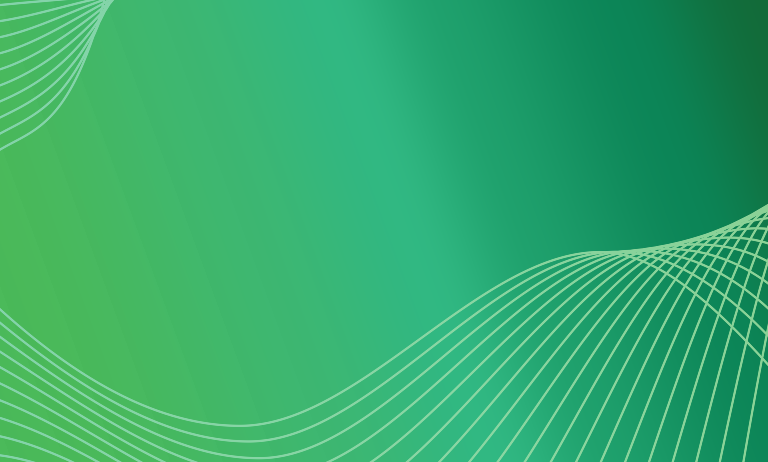
A WebGL 2 fragment shader for this background:

```glsl
#version 300 es
precision highp float;
// Slanted green gradient with two woven bundles of thin pale wave lines.
uniform vec2 u_resolution;
out vec4 outColor;

// Cubic between points a and b with end slopes; returns height and slope at x.
vec2 hermite(float x, vec2 a, float slopeA, vec2 b, float slopeB) {
    float w = b.x - a.x, t = (x - a.x) / w, s = 1.0 - t;
    float y = a.y * s * s * (1.0 + 2.0 * t) + b.y * t * t * (3.0 - 2.0 * t)
            + w * t * s * (slopeA * s - slopeB * t);
    float dy = 6.0 * t * s * (b.y - a.y) / w
             + slopeA * s * (1.0 - 3.0 * t) + slopeB * t * (3.0 * t - 2.0);
    return vec2(y, dy);
}

// Antialiased coverage of a thin line along a curve.
float stroke(float y, vec2 curve, float pixel) {
    float d = abs(y - curve.x) / sqrt(1.0 + curve.y * curve.y);
    return 1.0 - smoothstep(0.0115 - 0.5 * pixel, 0.0115 + 0.5 * pixel, d);
}

// Large wave: valley on the left, crest sliding along a rising envelope.
vec2 largeWave(float x, float i) {
    vec2 start = vec2(0.0, 3.08 + 0.13 * i + 0.0035 * i * i);
    vec2 valley = vec2(2.4 + 0.08 * i + 0.008 * i * i, 4.24 + 0.15 * i + 0.0055 * i * i);
    float shift = 0.12 * i;
    vec2 crest = vec2(6.0 + shift, 2.51 - 0.152 * shift * shift);
    float crestSlope = -0.304 * shift;
    if (x < valley.x) return hermite(x, start, 0.9 - 0.085 * i, valley, 0.0);
    if (x < crest.x) return hermite(x, valley, 0.0, crest, crestSlope);
    return hermite(x, crest, crestSlope, vec2(7.68 + 0.12 * i, 3.63 - 0.16 * i), 1.1);
}

// Diagonal color ramp.
vec3 background(vec2 p) {
    float t = p.x - 0.37 * p.y;
    vec3 c = mix(vec3(0.29, 0.725, 0.35), vec3(0.235, 0.715, 0.45), smoothstep(-1.0, 2.2, t));
    c = mix(c, vec3(0.19, 0.72, 0.51), smoothstep(1.7, 3.3, t));
    c = mix(c, vec3(0.125, 0.635, 0.43), smoothstep(3.25, 4.4, t));
    c = mix(c, vec3(0.045, 0.52, 0.34), smoothstep(4.1, 6.3, t));
    c = mix(c, vec3(0.07, 0.42, 0.225), smoothstep(6.1, 7.6, t));
    // Faint folds in the light half.
    float fold = fract(t * 1.9) - 0.5;
    return c + 0.008 * fold * (1.0 - smoothstep(0.5, 3.0, t));
}

void main() {
    // Canvas spans 7.68 by 4.6 units, with y running downward.
    vec2 uv = gl_FragCoord.xy / u_resolution;
    vec2 p = vec2(uv.x, 1.0 - uv.y) * vec2(7.68, 4.6);
    float pixel = 4.6 / u_resolution.y;
    float lines = 0.0;

    for (int k = 0; k < 19; k++)
        lines = max(lines, stroke(p.y, largeWave(p.x, float(k)), pixel));

    // Small bundle gathering in the upper left corner.
    for (int k = 0; k < 10; k++) {
        float j = float(k);
        vec2 end = vec2(1.23 - 0.0021 * j * j, -0.06);
        vec2 curve = hermite(p.x, vec2(0.0, 0.05 + 0.16 * j), -0.1 - 0.055 * j,
                             end, -0.1 - 0.045 * j * j);
        lines = max(lines, stroke(p.y, curve, pixel) * step(p.x, end.x));
    }

    vec3 lineColor = mix(vec3(0.54, 0.84, 0.70), vec3(0.60, 0.86, 0.62), uv.x);
    outColor = vec4(mix(background(p), lineColor, 0.9 * lines), 1.0);
}
```
